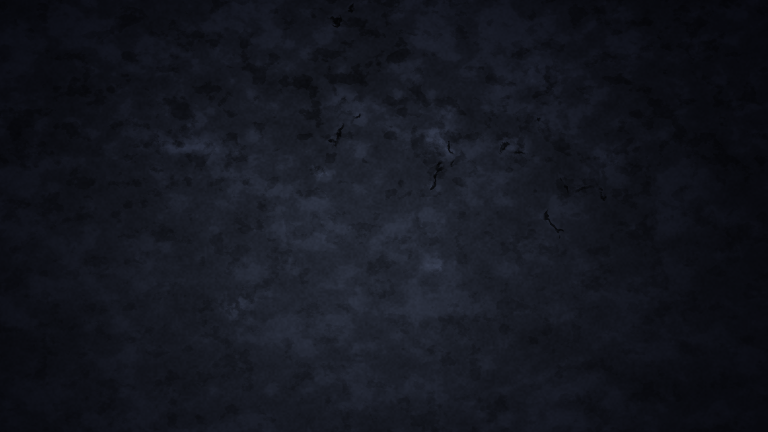
A WebGL 2 fragment shader for this texture:

```glsl
#version 300 es
precision highp float;
// Dark blue-grey weathered plaster lit by a soft off-centre glow.
// Layered value noise makes the mottling; warped ellipses and segments
// place the pale worn patches and the dark cracks.
uniform vec2 u_resolution;
out vec4 fragColor;

float hash(vec2 p) {
  vec3 q = fract(vec3(p.xyx) * 0.1031);
  q += dot(q, q.yzx + 33.33);
  return fract((q.x + q.y) * q.z);
}

float noise(vec2 p) {
  vec2 i = floor(p), f = fract(p);
  f = f * f * (3.0 - 2.0 * f);
  return mix(mix(hash(i), hash(i + vec2(1, 0)), f.x),
             mix(hash(i + vec2(0, 1)), hash(i + vec2(1, 1)), f.x), f.y);
}

float fbm(vec2 p) {
  float sum = 0.0, weight = 0.5;
  for (int i = 0; i < 5; i++) {
    sum += weight * noise(p);
    p = mat2(1.6, 1.2, -1.2, 1.6) * p + 17.3;
    weight *= 0.55;
  }
  return sum / 1.055;
}

float segmentDistance(vec2 p, vec2 a, vec2 b) {
  vec2 ab = b - a;
  return length(p - a - ab * clamp(dot(p - a, ab) / dot(ab, ab), 0.0, 1.0));
}

// Pale worn patches: centre, then radii
const vec4 patches[9] = vec4[9](
  vec4(0.80, 0.76, 0.06, 0.05), vec4(1.03, 0.70, 0.05, 0.06),
  vec4(0.717, 0.602, 0.03, 0.025), vec4(1.0, 0.387, 0.03, 0.025),
  vec4(0.42, 0.67, 0.15, 0.035), vec4(1.19, 0.65, 0.05, 0.04),
  vec4(1.26, 0.82, 0.08, 0.05), vec4(1.40, 0.61, 0.08, 0.06),
  vec4(0.55, 0.28, 0.06, 0.04));

// Cracks: start, then end
const vec4 cracks[7] = vec4[7](
  vec4(0.83, 0.73, 0.775, 0.655), vec4(1.04, 0.68, 1.0, 0.57),
  vec4(1.295, 0.585, 1.41, 0.54), vec4(1.265, 0.72, 1.285, 0.685),
  vec4(0.82, 1.0, 0.77, 0.94), vec4(1.155, 0.645, 1.23, 0.63),
  vec4(1.27, 0.50, 1.30, 0.45));

void main() {
  vec2 uv = gl_FragCoord.xy / u_resolution;
  vec2 p = gl_FragCoord.xy / u_resolution.y;
  p.x += 0.5 * (16.0 / 9.0 - u_resolution.x / u_resolution.y);

  // Broad light and the falloff towards the frame
  vec2 g = (p - vec2(0.82, 0.43)) / vec2(0.66, 0.54);
  float glow = exp(-dot(g, g));
  float frame = smoothstep(0.0, 0.3, uv.x) * smoothstep(0.0, 0.3, 1.0 - uv.x);
  vec3 color = mix(vec3(0.027, 0.031, 0.055), vec3(0.135, 0.152, 0.196), glow);
  color *= mix(0.9, 1.0, frame);

  // Mottled stains, rougher in the upper half
  float rough = mix(0.6, 1.0, smoothstep(0.35, 0.75, p.y));
  float clouds = fbm(p * vec2(7.0, 10.0) + 3.0);
  float blotch = fbm(p * vec2(24.0, 32.0) + 41.0);
  float flakes = smoothstep(0.52, 0.62, 0.4 * clouds + 0.6 * blotch);
  float pits = smoothstep(0.42, 0.32, fbm(p * vec2(30.0, 38.0) + 9.0));
  float shade = 1.0 + 0.45 * (clouds - 0.5) + 0.5 * (blotch - 0.5) * rough;
  shade += (0.2 * flakes - 0.28 * pits) * rough;

  // Worn patches with ragged outlines
  vec2 warp = vec2(fbm(p * 22.0), fbm(p * 22.0 + 60.0)) - 0.5;
  float worn = 0.0;
  for (int i = 0; i < 9; i++) {
    vec2 d = (p + 0.07 * warp - patches[i].xy) / patches[i].zw;
    worn = max(worn, smoothstep(1.2, 0.3, length(d)));
  }
  shade += 0.42 * worn * smoothstep(0.36, 0.56, fbm(p * 48.0 + 5.0));

  // Cracks with a faint lit lip on the upper left
  float crack = 0.0, lip = 0.0;
  for (int i = 0; i < 7; i++) {
    vec2 q = p + 0.075 * warp;
    float d = segmentDistance(q, cracks[i].xy, cracks[i].zw);
    float e = segmentDistance(q + vec2(0.006, -0.006), cracks[i].xy, cracks[i].zw);
    crack = max(crack, smoothstep(0.0065, 0.001, d));
    lip = max(lip, smoothstep(0.007, 0.002, e));
  }
  shade += 0.15 * lip;
  shade *= 1.0 - 0.7 * crack * smoothstep(0.25, 0.5, noise(p * 55.0));

  // Fine grain
  shade += 0.16 * (noise(p * 210.0) - 0.5) + 0.1 * (noise(p * 120.0 + 8.0) - 0.5);
  fragColor = vec4(color * max(shade, 0.15), 1.0);
}
```
